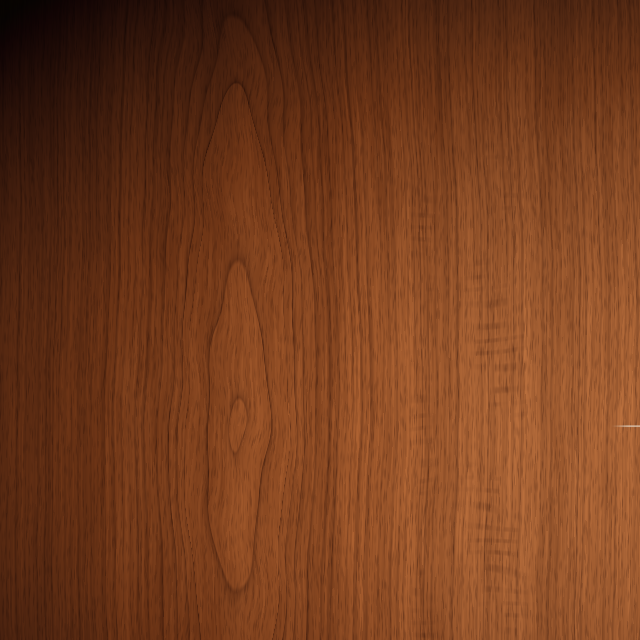
This texture is drawn by a Shadertoy shader. Its source:

```glsl
// Polished cherry wood board with nested cathedral rings, fine grain and a soft side light.

const vec3 UMBER = vec3(0.22, 0.10, 0.05);
const vec3 CHERRY = vec3(0.44, 0.222, 0.098);
const vec3 HONEY = vec3(0.62, 0.355, 0.185);
const vec3 RED_TINT = vec3(1.0, 0.955, 0.89);
const vec2 HEART = vec2(0.37, 0.335);
const vec2 LIGHT = vec2(0.86, 0.30);
const float INNER_RADIUS = 0.08;

float hash(float n) {
    return fract(sin(n * 91.345) * 4375.85);
}

vec2 hash2(vec2 p) {
    vec2 q = vec2(dot(p, vec2(127.1, 311.7)), dot(p, vec2(269.5, 183.3)));
    return fract(sin(q) * 43758.5);
}

// Cellular noise: x is the distance to the nearest seed, y its random value
vec2 cells(vec2 p) {
    vec2 base = floor(p);
    vec2 nearest = vec2(9.0, 0.0);
    for (int j = -1; j <= 1; j++) {
        for (int i = -1; i <= 1; i++) {
            vec2 cell = base + vec2(i, j);
            vec2 seed = hash2(cell);
            float d = length(cell + seed - p);
            if (d < nearest.x) nearest = vec2(d, fract(seed.x * 7.0 + seed.y * 13.0));
        }
    }
    return nearest;
}

// Uneven drift of the fibres, strongest around the heart
vec2 warpGrain(vec2 p) {
    float dx = p.x - HEART.x;
    float nearHeart = exp(-dx * dx / 0.012);
    float sway = 0.003 * sin(p.y * 7.0 + 1.0) + 0.0012 * sin(p.y * 16.0 + p.x * 9.0)
               + 0.0005 * sin(p.y * 43.0 + p.x * 27.0);
    float bulge = 0.006 * tanh(dx / 0.03) * sin(p.y * 22.0 + dx * 30.0 + 2.0)
                + 0.0022 * sin(p.y * 47.0 + dx * 25.0);
    return p + vec2(sway + bulge * nearHeart, 0.0);
}

// Ring radius: tall narrow lenses that open into long arches
float ringField(vec2 p, vec2 centre) {
    vec2 d = p - centre;
    float height = sqrt(d.y * d.y + 0.0003);
    return length(vec2(d.x, 0.125 * pow(height, 0.7)));
}

// Growth rings: crisp inner edge, shade that fades outward
float ringShade(float radius, float y) {
    float outer = max(radius - INNER_RADIUS, 0.0) * 40.0;
    float count = radius / 0.034 + 0.56 + outer + 0.35 * sin(outer * 1.7);
    float spacing = mix(0.034, 0.0145, smoothstep(0.08, 0.086, radius));
    float phase = fract(count);
    float ring = floor(count + 0.5);
    float halo = 0.65 * exp(-phase * spacing / 0.0016) + 0.35 * exp(-phase * spacing / 0.007);
    float edge = 1.0 - smoothstep(0.0, 0.0014, (1.0 - phase) * spacing);
    float strength = ring < 3.5 ? 0.85 : mix(0.4, 1.0, hash(ring));
    strength *= 0.8 + 0.2 * sin(y * 9.0 + ring * 2.4);
    return max(halo, edge) * strength * mix(1.0, 0.3, smoothstep(0.15, 0.25, radius));
}

// Thin straight lines between the rings
float fineLines(float u, float y) {
    float coarse = sin(u * 520.0 + 3.0 * sin(u * 47.0) + 0.5 * sin(y * 3.0 + u * 60.0));
    float thin = sin(u * 990.0 + 2.0 * sin(u * 83.0 + y * 0.7));
    float fade = 0.65 + 0.35 * sin(u * 131.0 + y * 2.0);
    return (pow(0.5 + 0.5 * coarse, 5.0) * 0.75 + pow(0.5 + 0.5 * thin, 3.0) * 0.45) * fade;
}

float column(float x, float centre, float width) {
    float d = (x - centre) / width;
    return exp(-d * d);
}

// Short cross ripples gathered in two upright columns
float crossRipples(vec2 p) {
    float wave = sin(p.y * 255.0 + 1.2 * sin(p.x * 30.0 + p.y * 9.0) + 1.5 * sin(p.y * 61.0 - p.x * 12.0));
    float patches = smoothstep(-0.6, 1.1, sin(p.y * 19.0 + p.x * 31.0) + 0.7 * sin(p.y * 47.0 - p.x * 110.0));
    float mask = 0.7 * column(p.x, 0.66, 0.018) + column(p.x, 0.775, 0.04);
    float broken = 0.7 + 0.3 * sin(p.x * 430.0 + p.y * 2.0);
    return smoothstep(0.0, 1.0, wave) * patches * mask * broken * (1.0 - smoothstep(0.65, 0.82, p.y));
}

vec3 woodTone(float t) {
    vec3 dark = mix(UMBER, CHERRY, (t - 0.22) / 0.22);
    vec3 pale = mix(CHERRY, HONEY, (t - 0.44) / 0.18);
    return max(t < 0.44 ? dark : pale, vec3(0.03, 0.015, 0.006));
}

void mainImage(out vec4 fragColor, in vec2 fragCoord) {
    vec2 uv = fragCoord / iResolution.xy;
    vec2 grain = warpGrain(uv);
    float radius = ringField(grain, HEART);

    // Soft light falling off toward the upper left
    vec2 toLight = (uv - LIGHT) / vec2(1.0, 0.78);
    float tone = 0.665 - 0.435 * dot(toLight, toLight);

    // Broad bands, rings, lines and ripples
    float bands = 0.03 * sin(grain.x * 33.0 + 1.0) + 0.025 * sin(grain.x * 71.0)
                + 0.03 * smoothstep(0.605, 0.615, uv.x);
    float shade = 0.42 * ringShade(radius, uv.y);
    shade += 0.19 * fineLines(radius, uv.y) * smoothstep(0.075, 0.15, radius);
    shade += 0.15 * crossRipples(uv);

    // Pores and long pale fibres
    vec2 pores = cells(grain * vec2(320.0, 40.0));
    vec2 fibres = cells(grain * vec2(300.0, 11.0) + 17.0);
    shade += 0.17 * (1.0 - smoothstep(0.1, 0.5, pores.x)) * pores.y;
    float fleck = (fibres.y - 0.5) * 0.15 * (1.0 - smoothstep(0.25, 0.8, fibres.x));
    vec3 color = woodTone(tone * (1.0 + bands + fleck)) * (1.0 - shade * vec3(0.92, 1.06, 1.1));
    color *= mix(RED_TINT, vec3(1.0), smoothstep(0.5, 0.8, uv.x));

    // Thin glint at the right edge
    float glint = smoothstep(0.953, 0.985, uv.x) * (1.0 - smoothstep(0.0006, 0.0022, abs(uv.y - 0.334)));
    color = mix(color, vec3(0.86, 0.78, 0.70), 0.75 * glint);
    fragColor = vec4(color, 1.0);
}
```
